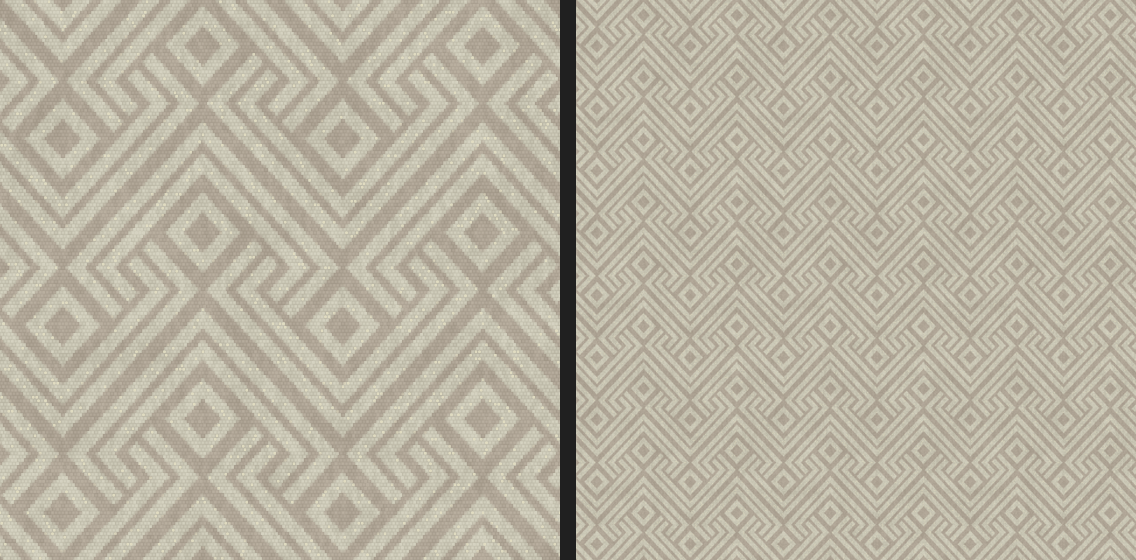
Left, the tile; right, the same tile 3 across and 3 down.
Reproduce this pattern procedurally as a three.js fragment shader.

```glsl
// Woven fabric of interlocking diagonal hooks, chevrons and diamonds in cream on taupe.
#define REPEATS vec2(2.0, 3.0)
#define ORIGIN vec2(0.724, 0.494)
#define HALF_CELL 0.806
#define HALF_LINE 0.054
#define EDGE_SOFT 0.013
#define STITCHES 160.0
#define STITCH_SNAP 0.6
#define TAUPE_DARK vec3(0.635, 0.595, 0.535)
#define TAUPE_PALE vec3(0.725, 0.685, 0.625)
#define CREAM_DARK vec3(0.725, 0.710, 0.640)
#define CREAM_PALE vec3(0.835, 0.825, 0.755)
#define FLECK vec3(0.890, 0.870, 0.760)

varying vec2 vUv;

float hash(vec2 p) {
  vec3 q = fract(vec3(p.xyx) * 0.1031);
  q += dot(q, q.yzx + 33.33);
  return fract((q.x + q.y) * q.z);
}

// Value noise that wraps after "period" cells.
float wrapNoise(vec2 p, vec2 period) {
  vec2 i = floor(p);
  vec2 f = fract(p);
  f = f * f * (3.0 - 2.0 * f);
  vec2 a = mod(i, period);
  vec2 b = mod(i + 1.0, period);
  return mix(mix(hash(a), hash(vec2(b.x, a.y)), f.x),
             mix(hash(vec2(a.x, b.y)), hash(b), f.x), f.y);
}

// Diamond outline centred on the left border of the half cell.
float diamondRing(vec2 p) {
  vec2 d = abs(p - vec2(-0.5 * HALF_CELL, -0.25));
  return abs(d.x + d.y - 0.162) - HALF_LINE;
}

// Right-angled line: a short arm that stops and a long arm that runs on.
float hook(vec2 p, float shortArm, float longArm) {
  float rising = p.y + p.x;
  float falling = p.y - p.x;
  float corner = max(shortArm - rising, falling - longArm);
  return max(abs(corner) - HALF_LINE, -0.105 - falling);
}

// Distance to the line work; each half cell has half-turn symmetry.
float lineWork(vec2 uv) {
  vec2 cell = fract(vec2(uv.x, 1.0 - uv.y) * REPEATS - ORIGIN + 0.5) - 0.5;
  vec2 p = vec2(abs(cell.x) * 2.0 * HALF_CELL - 0.5 * HALF_CELL, cell.y);
  float d = 1.0;
  for (int turn = 0; turn < 2; turn++) {
    d = min(d, diamondRing(p));
    for (int row = 0; row < 2; row++) {
      vec2 q = p + vec2(0.0, float(row));
      d = min(d, hook(q, -0.268, 0.388));
      d = min(d, hook(q, -0.097, 0.218));
    }
    p = -p;
  }
  return d;
}

void main() {
  // Stitches in staggered rows
  vec2 st = vUv * STITCHES;
  st.x += 0.5 * mod(floor(st.y), 2.0);
  vec2 f = fract(st);
  vec2 id = mod(floor(st), STITCHES);
  float bump = sin(3.14159 * f.x) * sin(3.14159 * f.y);
  float yarn = hash(id);

  // Line work, stepped along the stitches
  vec2 snapped = vUv + STITCH_SNAP * (0.5 - f) / STITCHES;
  float line = 1.0 - smoothstep(-EDGE_SOFT, EDGE_SOFT, lineWork(snapped));

  // Uneven yarn tone: broad patches and short vertical slubs
  float patches = wrapNoise(vUv * 14.0, vec2(14.0));
  float slubs = wrapNoise(vUv * vec2(120.0, 36.0), vec2(120.0, 36.0));
  float tone = 0.5 + 0.6 * (bump - 0.4) + 0.4 * (yarn - 0.5)
             + 0.3 * (patches - 0.5) + 0.35 * (slubs - 0.5);
  tone = clamp(tone, 0.0, 1.0);

  vec3 taupe = mix(TAUPE_DARK, TAUPE_PALE, tone);
  vec3 cream = mix(CREAM_DARK, CREAM_PALE, tone);
  float fleck = step(0.92, hash(id + 271.0)) * smoothstep(0.1, 0.7, bump);
  cream = mix(cream, FLECK, 0.85 * fleck);

  gl_FragColor = vec4(mix(taupe, cream, line), 1.0);
}
```
